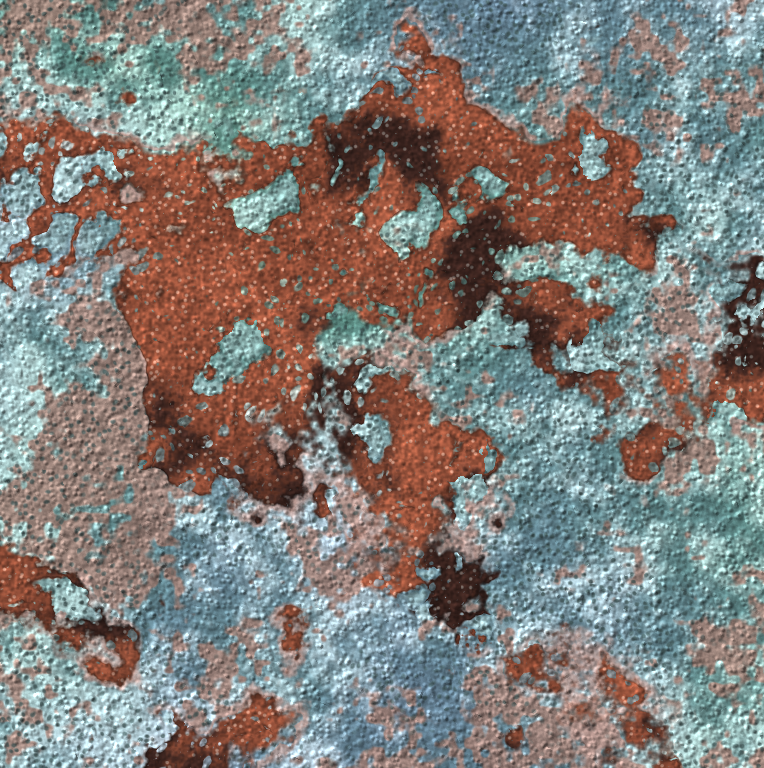
Write a WebGL 2 fragment shader that draws this texture.

```glsl
#version 300 es
precision highp float;
// Weathered copper: crusty blue-green patina over rust, with pale pink seams.
// Warped noise splits the two layers; cellular noise adds islands, dots and
// grains, and a slope taken from a small height field lights the crust.
uniform vec2 u_resolution;
out vec4 fragColor;

float hash(vec2 p) {
  return fract(sin(dot(p, vec2(127.1, 311.7))) * 43758.5453);
}

float noise(vec2 p) {
  vec2 i = floor(p), f = fract(p);
  f = f * f * (3.0 - 2.0 * f);
  return mix(mix(hash(i), hash(i + vec2(1, 0)), f.x),
             mix(hash(i + vec2(0, 1)), hash(i + vec2(1, 1)), f.x), f.y);
}

float fbm(vec2 p) {
  float sum = 0.0, amp = 0.5;
  for (int i = 0; i < 5; i++) {
    sum += amp * noise(p);
    p = mat2(1.6, 1.2, -1.2, 1.6) * p + 7.3;
    amp *= 0.5;
  }
  return sum / 0.97;
}

// Distance to the nearest scattered point, and that point's random value.
vec2 cells(vec2 p) {
  vec2 i = floor(p), best = vec2(9.0, 0.0);
  for (int y = -1; y <= 1; y++)
    for (int x = -1; x <= 1; x++) {
      vec2 c = i + vec2(x, y);
      vec2 site = c + 0.05 + 0.9 * vec2(hash(c), hash(c + 41.7));
      float d = distance(p, site);
      if (d < best.x) best = vec2(d, hash(c + 83.1));
    }
  return best;
}

// Height of the crust: round grains of two sizes over rough ground.
float relief(vec2 p) {
  vec2 big = cells(p * 72.0), small = cells(p * 130.0 + 3.0);
  return 0.5 * big.y * (1.0 - smoothstep(0.1, 0.5, big.x))
       + 0.4 * small.y * (1.0 - smoothstep(0.1, 0.5, small.x))
       + 1.4 * fbm(p * 48.0);
}

void main() {
  vec2 uv = gl_FragCoord.xy / u_resolution.y;
  vec2 warp = vec2(fbm(uv * 6.0 + 2.0), fbm(uv * 6.0 + 19.0)) - 0.5;
  vec2 p = uv + 0.16 * warp;
  float rough = fbm(uv * 24.0 + 5.0) - 0.5;
  float fine = noise(uv * 240.0);
  float corner = smoothstep(0.5, 1.5, uv.x + 1.0 - uv.y);

  // Signed layer field: positive is patina, negative is bare rust.
  float cover = fbm(p * 4.0 + 11.0) - 0.437 + 0.26 * rough - 0.06 * (corner - 0.4);
  float veil = 0.012 + 0.07 * smoothstep(0.45, 0.65, fbm(uv * 6.0 + 37.0));
  float crust = smoothstep(-veil, 0.016, cover + 0.1 * (noise(uv * 110.0) - 0.5) * smoothstep(0.012, 0.08, veil));

  // Islands and small dots of patina lying on the rust.
  vec2 isle = cells(p * 13.0 + 1.4 * rough);
  float isleEdge = 0.46 * smoothstep(0.35, 1.0, isle.y) - isle.x;
  float island = smoothstep(-0.03, 0.05, isleEdge);
  vec2 spot = cells(uv * 62.0 + 4.0 * warp + 1.5 * rough);
  float spotSize = 0.42 * smoothstep(0.4, 1.0, spot.y) * smoothstep(0.3, 0.6, fbm(uv * 8.0 + 53.0));
  float dots = 1.0 - smoothstep(-0.06, 0.1, spot.x - spotSize);
  float patina = max(crust, max(island, 0.75 * dots));

  // Light from the upper left.
  float h = relief(uv);
  float light = h - relief(uv + vec2(-0.0024, 0.0024));

  // Rust, from orange to scorched brown.
  float burn = fbm(p * 9.0 + 31.0) + 0.2 * (corner - 0.5) + 0.4 * rough;
  vec3 rust = mix(vec3(0.47, 0.25, 0.18), vec3(0.66, 0.36, 0.26), fbm(uv * 14.0 + 3.0) * 1.5 - 0.2);
  rust = mix(rust, vec3(0.23, 0.14, 0.12), smoothstep(0.5, 0.7, burn + 0.16 * (fine - 0.5)));
  rust *= 0.74 + 0.48 * fine;
  vec2 fleck = cells(uv * 100.0 + 29.0);
  rust += 0.3 * (1.0 - smoothstep(0.1, 0.34, fleck.x)) * step(0.66, fleck.y) * vec3(0.7, 0.85, 0.85);
  rust *= 1.0 + 0.5 * light;

  // Patina, from deep teal to pale blue, with greener and bluer regions.
  float tone = fbm(p * 5.0 + 47.0) + 0.9 * rough + 0.25 * (h - 0.9);
  vec3 green = mix(vec3(0.36, 0.50, 0.52), vec3(0.69, 0.81, 0.82), smoothstep(0.24, 0.74, tone));
  green += (fbm(uv * 3.0 + 71.0) - 0.5) * vec3(0.06, -0.06, 0.12);
  green = mix(green, vec3(0.68, 0.80, 0.80), 0.5 * island * (1.0 - crust) * smoothstep(0.04, 0.2, isleEdge));

  // Thin places where brown breaks through in grains.
  float thin = fbm(p * 7.0 + 90.0) + 0.7 * rough + 0.4 * (noise(uv * 95.0 + 4.0) - 0.5);
  green = mix(green, vec3(0.59, 0.46, 0.42), 0.85 * smoothstep(0.53, 0.68, thin) * crust);

  // Dark pits between the grains.
  vec2 pit = cells(uv * 95.0 + 17.0 + 1.5 * rough);
  float pits = (1.0 - smoothstep(0.12, 0.42, pit.x)) * step(0.45, pit.y);
  float pitted = smoothstep(0.38, 0.62, fbm(uv * 6.0 + 60.0));
  green = mix(green, vec3(0.24, 0.32, 0.32), pits * (0.2 + 0.55 * pitted));
  green *= 0.88 + 0.24 * fine;
  green *= 1.0 + clamp(0.9 * light, -0.5, 0.42);

  // Pale pink seam along broken edges of the crust.
  float seam = smoothstep(-0.008, 0.006, cover) * (1.0 - smoothstep(0.015, 0.05, cover));
  seam *= smoothstep(0.44, 0.58, fbm(uv * 9.0 + 23.0));
  green = mix(green, vec3(0.76, 0.63, 0.60) * (0.82 + 0.25 * fine + 0.6 * light), 0.8 * seam);

  // Shadow where the crust meets the bare metal.
  float shadow = smoothstep(-0.03, -0.004, cover) * (1.0 - crust);
  shadow = max(shadow, smoothstep(-0.1, -0.01, isleEdge) * (1.0 - island));
  vec3 color = mix(rust * (1.0 - 0.3 * shadow), green, patina);
  fragColor = vec4(clamp(color, 0.0, 1.0), 1.0);
}
```
